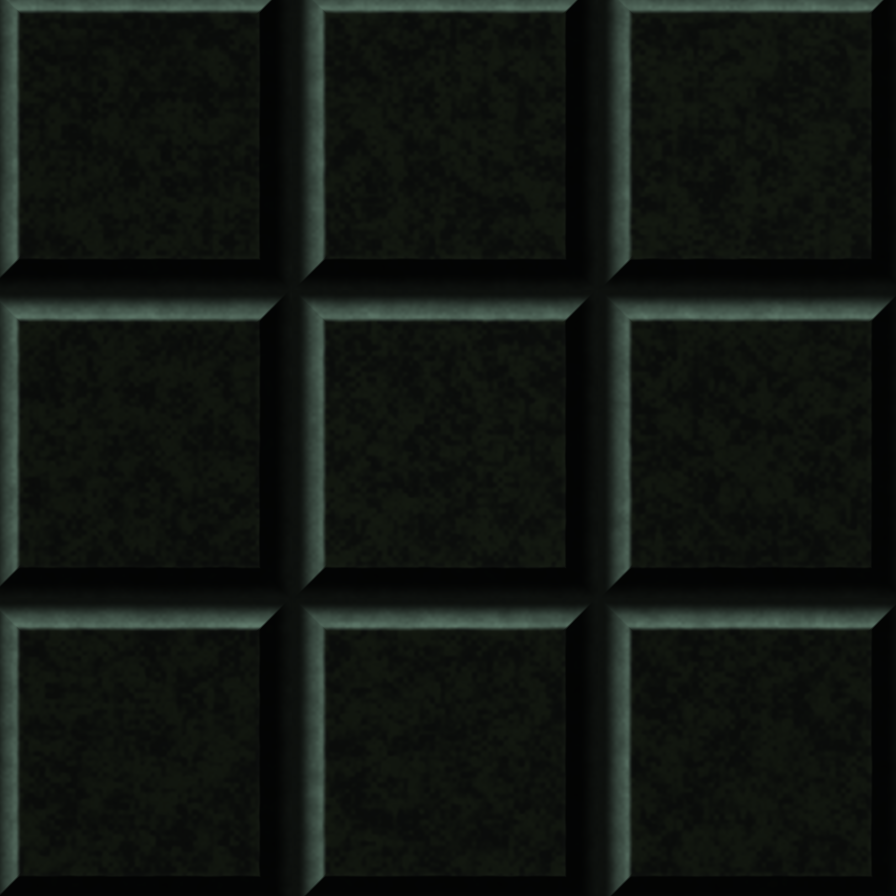
A WebGL 1 fragment shader for this pattern:

```glsl
precision highp float;
// Grid of dark, square bevelled tiles lit from the upper left.
// Signed distances to the four face sides pick the bevel and mitre its corners;
// value noise adds mottling to the faces and wear to the lit edges.

uniform vec2 u_resolution;

const vec2 PITCH = vec2(0.3415, 0.3444);
const vec2 TILE_CENTER = vec2(0.4967, 0.5046);
const vec2 FACE_HALF = vec2(0.1345, 0.1380);

const vec3 FACE_DARK = vec3(0.040, 0.048, 0.042);
const vec3 FACE_LIGHT = vec3(0.070, 0.090, 0.060);
const vec3 GROOVE = vec3(0.050, 0.062, 0.052);
const vec3 SHADOW = vec3(0.012, 0.016, 0.014);
const vec3 LIT = vec3(0.290, 0.370, 0.325);

float hash(vec2 p) {
  return fract(sin(dot(p, vec2(127.1, 311.7))) * 43758.545);
}

float noise(vec2 p) {
  vec2 i = floor(p);
  vec2 f = fract(p);
  f = f * f * (3.0 - 2.0 * f);
  float bottom = mix(hash(i), hash(i + vec2(1.0, 0.0)), f.x);
  float top = mix(hash(i + vec2(0.0, 1.0)), hash(i + vec2(1.0, 1.0)), f.x);
  return mix(bottom, top, f.y);
}

float fbm(vec2 p) {
  float sum = 0.0;
  float amplitude = 0.5;
  for (int i = 0; i < 3; i++) {
    sum += amplitude * noise(p);
    p = p * 2.03 + 17.3;
    amplitude *= 0.5;
  }
  return sum / 0.875;
}

// Mottled flat face, with a faint lighter rim along its border
vec3 faceColor(vec2 uv, float edge, float tileSeed) {
  float mottle = 0.6 * fbm(uv * 48.0) + 0.4 * noise(uv * 170.0);
  vec3 color = mix(FACE_DARK, FACE_LIGHT, smoothstep(0.25, 0.72, mottle));
  color *= 0.95 + 0.1 * tileSeed;
  return color + 0.012 * smoothstep(-0.006, 0.0, edge);
}

// Bright slope that fades outward into the groove
vec3 litBevel(vec2 uv, float edge, float strength) {
  float wear = 0.84 + 0.3 * fbm(uv * 60.0);
  float ridge = 0.88 + 0.22 * exp(-pow((edge - 0.004) / 0.004, 2.0));
  float fade = 1.0 - smoothstep(0.009, 0.030, edge);
  return mix(GROOVE, LIT * wear * ridge * strength, fade);
}

// Shaded slope that lifts slightly at the bottom of the groove
vec3 shadowBevel(vec2 uv, float edge) {
  float lift = smoothstep(0.016, 0.036, edge);
  return mix(SHADOW, GROOVE, lift) * (0.8 + 0.4 * fbm(uv * 70.0));
}

void main() {
  vec2 uv = gl_FragCoord.xy / u_resolution;
  float pixel = 1.0 / min(u_resolution.x, u_resolution.y);

  // Tile index and position relative to the tile centre
  vec2 grid = (uv - TILE_CENTER) / PITCH + 0.5;
  float tileSeed = hash(floor(grid) + 5.0);
  vec2 local = (fract(grid) - 0.5) * PITCH;

  // Slightly uneven distances outward from the face sides
  float wobble = 0.0014 * (fbm(uv * 55.0) - 0.5);
  vec2 positive = local - FACE_HALF + wobble;
  vec2 negative = -local - FACE_HALF + wobble;
  float litEdge = max(negative.x, positive.y);
  float shadowEdge = max(positive.x, negative.y);
  float edge = max(litEdge, shadowEdge);

  // Upper bevel is a little brighter than the left one
  float upper = smoothstep(-0.002, 0.002, positive.y - negative.x);
  vec3 lit = litBevel(uv, edge, mix(0.90, 1.04, upper));

  // Mitre between lit and shaded sides
  float miter = 0.001 + pixel;
  float shaded = smoothstep(-miter, miter, shadowEdge - litEdge);
  vec3 bevel = mix(lit, shadowBevel(uv, edge), shaded);

  // Soft step from face to bevel, crisper on the shaded sides
  float soft = mix(0.0025, 0.001, shaded) + 0.5 * pixel;
  float onBevel = smoothstep(-soft, soft, edge);
  vec3 color = mix(faceColor(uv, edge, tileSeed), bevel, onBevel);

  // Fine grain
  color *= 0.95 + 0.1 * noise(uv * 240.0);
  gl_FragColor = vec4(color, 1.0);
}
```
